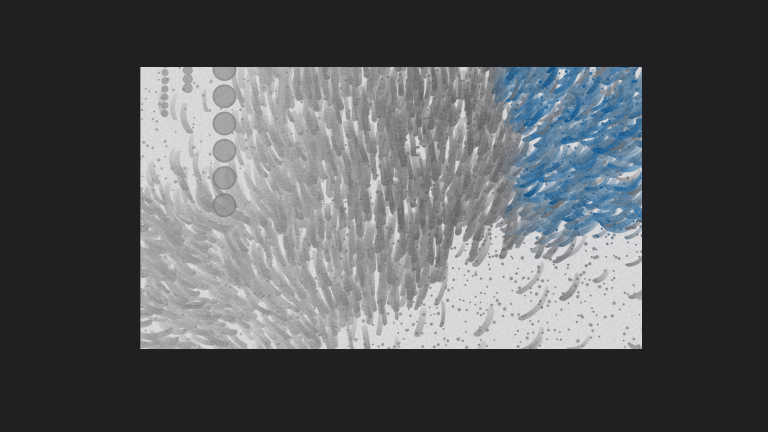
This background is drawn by a Shadertoy shader. Its source:

```glsl
// A pale panel on a dark surround, covered with layers of short bent brush marks.
// Each layer is a jittered grid of curved capsules that follow a flow field;
// density and colour fields decide where marks appear, dots and beads go on top.

const vec3 SURROUND = vec3(0.127, 0.127, 0.135);
const vec3 PAPER = vec3(0.845, 0.845, 0.855);
const vec3 LIGHT_GREY = vec3(0.645, 0.640, 0.645);
const vec3 DARK_GREY = vec3(0.485, 0.480, 0.485);
const vec3 PALE_BLUE = vec3(0.42, 0.53, 0.62);
const vec3 DEEP_BLUE = vec3(0.08, 0.37, 0.60);
const vec2 PANEL_MIN = vec2(0.325, 0.192);   // in canvas heights
const vec2 PANEL_MAX = vec2(1.486, 0.845);
const int STROKE_LAYERS = 15;
const int DOT_LAYERS = 4;
const float STROKE_ALPHA = 0.84;

vec3 hash3(vec2 p) {
    vec3 h = fract(vec3(p.xyx) * vec3(0.1031, 0.1030, 0.0973));
    h += dot(h, h.yxz + 33.33);
    return fract((h.xxy + h.yzz) * h.zyx);
}

float gradientNoise(vec2 p) {
    vec2 cell = floor(p), f = fract(p);
    vec2 u = f * f * f * (f * (f * 6.0 - 15.0) + 10.0);
    vec4 corner;
    for (int k = 0; k < 4; k++) {
        vec2 o = vec2(k & 1, k >> 1);
        corner[k] = dot(hash3(cell + o + 71.0).xy * 2.0 - 1.0, f - o);
    }
    return mix(mix(corner.x, corner.y, u.x), mix(corner.z, corner.w, u.x), u.y);
}

// Fields over the panel: x runs 0..1.78, y runs 0..1 upwards
float blueField(vec2 p) {
    float side = p.x - 1.29 - 0.16 * (1.0 - p.y) + 0.12 * gradientNoise(p * 7.0);
    return smoothstep(-0.05, 0.06, side) * smoothstep(0.33, 0.46, p.y);
}

float densityField(vec2 p) {
    float wobble = 0.14 * gradientNoise(p * 6.0 + 20.0);
    float lowerEdge = 0.44 * smoothstep(0.55, 1.32, p.x);
    float lower = smoothstep(-0.13, 0.09, p.y - lowerEdge + wobble);
    float corner = smoothstep(-0.04, 0.11, max(p.x - 0.35, 0.62 - p.y) + 0.4 * wobble);
    float flecks = 0.72 + 0.5 * gradientNoise(p * vec2(17.0, 9.0));
    return mix(0.018, flecks, lower * corner);
}

float flowTilt(vec2 p) {
    float swirl = (1.0 - smoothstep(0.25, 0.75, p.x)) * (1.0 - smoothstep(0.4, 0.75, p.y));
    return (p.x - 0.85) * 1.45 * (1.0 - p.y) + 0.5 * blueField(p)
         + gradientNoise(p * 3.5) * (0.3 + 2.2 * swirl);
}

vec3 inkColor(vec2 p, vec3 rnd) {
    float shade = smoothstep(0.4, 1.05, p.x) * (0.55 + 0.45 * smoothstep(0.1, 0.5, p.y));
    vec3 grey = mix(LIGHT_GREY, DARK_GREY, shade) + 0.17 * (rnd.x - 0.5);
    vec3 blue = mix(PALE_BLUE, DEEP_BLUE, rnd.y * rnd.y) + 0.14 * (rnd.x - 0.5);
    return mix(grey, blue, blueField(p) * step(0.12, rnd.z));
}

// Bent capsules with beaded shading and a fading tail
vec3 paintStrokes(vec3 color, vec2 p, float aa) {
    for (int layer = 0; layer < STROKE_LAYERS; layer++) {
        float size = mix(0.115, 0.062, float(layer) / float(STROKE_LAYERS - 1));
        vec2 shift = hash3(vec2(layer, 5)).xy * 9.0;
        vec2 home = floor(p / size + shift);
        for (int k = 0; k < 9; k++) {
            vec2 cell = home + vec2(k % 3, k / 3) - 1.0;
            vec3 place = hash3(cell + float(layer) * 37.0);
            vec3 look = hash3(cell + float(layer) * 53.0 + 400.0);
            vec2 center = (cell + place.xy - shift) * size;
            if (place.z > densityField(center)) continue;
            float tilt = flowTilt(center) + 0.5 * (look.z - 0.5);
            vec2 along = vec2(sin(tilt), cos(tilt)), d = p - center;
            vec2 local = vec2(dot(d, vec2(along.y, -along.x)), dot(d, along));
            local.x += (center.x - 0.75) * 2.5 * local.y * local.y / size * 0.25;
            float halfLength = size * (0.3 + 0.42 * look.x);
            float radius = 0.006 + 0.006 * look.y;
            float dist = length(vec2(local.x, max(abs(local.y) - halfLength, 0.0))) - radius;
            float head = clamp(0.5 - 0.5 * local.y / halfLength, 0.0, 1.0);
            float rim = smoothstep(-0.004, 0.0, dist);
            float beads = sin(local.y / radius * 5.0 + local.x / radius);
            vec3 ink = inkColor(center, look.zxy) - 0.05 * rim * head + 0.016 * beads;
            float mask = 1.0 - smoothstep(-aa, aa, dist);
            color = mix(color, ink, mask * STROKE_ALPHA * mix(0.4, 1.0, head));
        }
    }
    return color;
}

// Scattered droplets
vec3 paintDots(vec3 color, vec2 p, float aa) {
    for (int layer = 0; layer < DOT_LAYERS; layer++) {
        vec2 grid = p / (0.026 + 0.007 * float(layer)) + 13.7 * float(layer);
        vec3 rnd = hash3(floor(grid) + float(layer) * 91.0);
        vec3 look = hash3(floor(grid) + 700.0);
        float chance = 0.13 + 0.12 * smoothstep(0.75, 1.2, p.x);
        float radius = mix(0.0025, 0.0065, look.x * look.x);
        vec2 d = (fract(grid) - mix(vec2(0.25), vec2(0.75), rnd.xy)) * (0.026 + 0.007 * float(layer));
        float mask = 1.0 - smoothstep(-aa, aa, length(d) - radius);
        color = mix(color, inkColor(p, look) - 0.08, mask * step(rnd.z, chance) * 0.85);
    }
    return color;
}

// A hanging column of translucent overlapping discs
vec3 paintBeads(vec3 color, vec2 p, float aa, float x, float bottom, float spacing, float radius) {
    float row = max(floor((p.y - bottom) / spacing + 0.5), 0.0);
    float dist = length(p - vec2(x, bottom + row * spacing)) - radius;
    float rim = smoothstep(-0.25 * radius, 0.0, dist);
    float mask = 1.0 - smoothstep(-aa, aa, dist);
    return mix(color, DARK_GREY + 0.1 - 0.14 * rim, mask * 0.75);
}

void mainImage(out vec4 fragColor, in vec2 fragCoord) {
    vec2 canvas = fragCoord / iResolution.y;
    float panelHeight = PANEL_MAX.y - PANEL_MIN.y;
    vec2 p = (canvas - PANEL_MIN) / panelHeight;
    float aa = 0.8 / (iResolution.y * panelHeight);
    vec2 outside = abs(canvas - 0.5 * (PANEL_MIN + PANEL_MAX)) - 0.5 * (PANEL_MAX - PANEL_MIN);
    float edge = max(outside.x, outside.y) * iResolution.y;

    vec3 color = SURROUND;
    if (edge < 1.0) {
        vec3 art = paintStrokes(PAPER, p, aa);
        art = paintDots(art, p, aa);
        art = paintBeads(art, p, aa, 0.298, 0.51, 0.0965, 0.042);
        art = paintBeads(art, p, aa, 0.087, 0.835, 0.029, 0.012);
        art = paintBeads(art, p, aa, 0.168, 0.925, 0.032, 0.017);
        art += 0.045 * gradientNoise(p * 95.0);
        color = mix(art, SURROUND, smoothstep(-0.5, 0.5, edge));
    }
    fragColor = vec4(color, 1.0);
}
```
